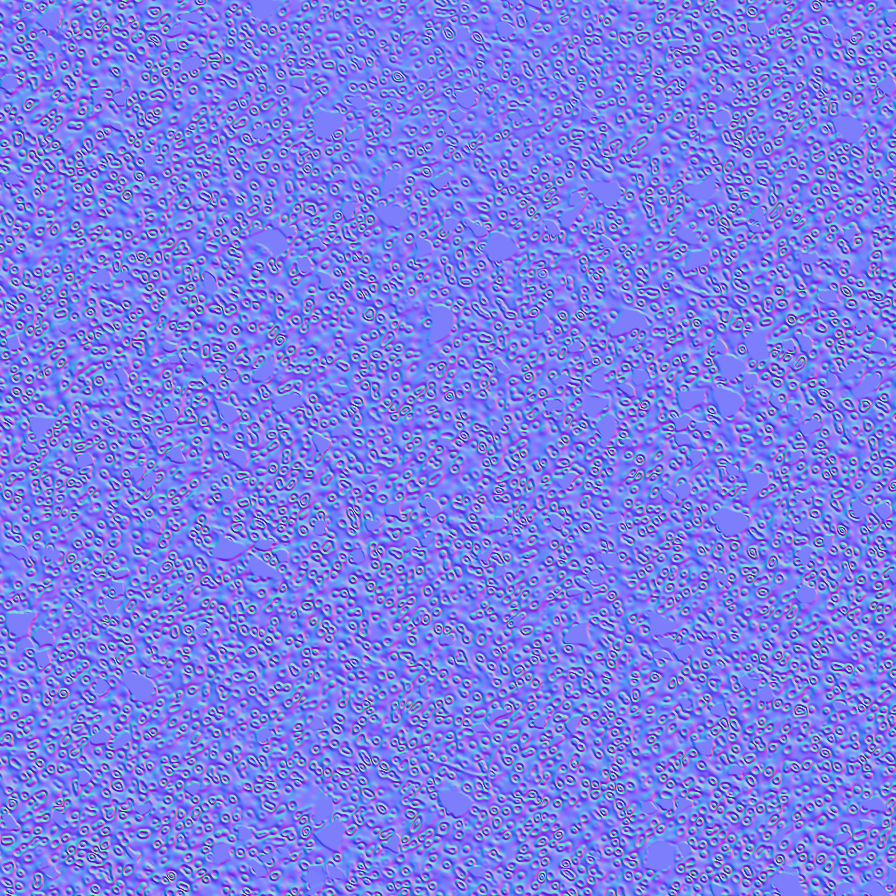
This texture map is drawn by a Shadertoy shader. Its source:

```glsl
#define GRAIN_COUNT vec2(93.0, 98.0)
#define STONE_COUNT vec2(29.0, 32.0)
#define STONE_SHARE 0.055
#define GRAIN_FALLOFF 6.0
#define RIDGE_RATE 8.0
#define RELIEF 0.0036
#define SAMPLE_STEP 0.0009
#define FIBRE_COUNT 8
#define FIBRE_WIDTH 0.0022
#define CALM_CENTRE vec2(0.57, 0.93)

const uint MIXER = 1664525u;

// Integer hash without a preferred direction
vec2 hash2(vec2 p) {
    uvec2 v = uvec2(ivec2(p) + 4096) * MIXER + 1013904223u;
    for (int i = 0; i < 2; i++) {
        v.x += v.y * MIXER;
        v.y += v.x * MIXER;
        v ^= v >> 16u;
    }
    return vec2(v & 65535u) / 65535.0;
}

// Raised and sunk round blobs; the sine turns strong ones into rings
float grains(vec2 p) {
    vec2 base = floor(p);
    float field = 0.0;
    for (int y = -1; y <= 1; y++)
    for (int x = -1; x <= 1; x++) {
        vec2 id = base + vec2(x, y);
        vec2 d = id + hash2(id) - p;
        float weight = 2.0 * hash2(id + 371.0).x - 1.0;
        // The window fades each blob out before the search range ends
        float window = max(1.0 - dot(d, d), 0.0);
        field += weight * window * exp(-(GRAIN_FALLOFF - 1.0) * dot(d, d));
    }
    return 0.5 + 0.5 * sin(RIDGE_RATE * field);
}

// Cellular noise: x = distance gap to the border, y = random value of the cell
vec2 cells(vec2 p) {
    vec2 base = floor(p), owner = base;
    float nearest = 9.0, second = 9.0;
    for (int y = -1; y <= 1; y++)
    for (int x = -1; x <= 1; x++) {
        vec2 id = base + vec2(x, y);
        float d = length(id + 0.1 + 0.8 * hash2(id) - p);
        if (d < nearest) {
            second = nearest;
            nearest = d;
            owner = id;
        } else {
            second = min(second, d);
        }
    }
    return vec2(second - nearest, hash2(owner + 571.0).x);
}

// Flat stones of one size: x = height, y = coverage
vec2 stones(vec2 p, float share) {
    p += 0.1 * sin(p.yx * 4.3 + 1.7 * sin(p * 1.3));
    vec2 cell = cells(p);
    float chosen = step(1.0 - share, cell.y);
    float level = 0.55 + 0.45 * (cell.y - 1.0 + share) / share;
    return vec2(level, chosen * smoothstep(0.1, 0.34, cell.x));
}

// Thin bent strands lying over the grains
float fibres(vec2 uv) {
    float ridge = 0.0;
    for (int i = 0; i < FIBRE_COUNT; i++) {
        vec2 seed = vec2(float(i) * 7.0 + 3.0, 19.0);
        vec2 shape = hash2(seed + 40.0);
        float angle = 2.2 * (shape.x - 0.4);
        vec2 axis = vec2(cos(angle), sin(angle));
        vec2 d = uv - hash2(seed);
        vec2 q = vec2(dot(d, axis), dot(d, vec2(-axis.y, axis.x)));
        q.y += 12.0 * (shape.y - 0.5) * q.x * q.x + 0.002 * sin(q.x * 90.0);
        float reach = 0.04 + 0.04 * shape.y;
        float across = q.y / FIBRE_WIDTH;
        ridge = max(ridge, exp(-across * across)
              * (1.0 - smoothstep(0.6 * reach, reach, abs(q.x))));
    }
    return ridge;
}

float surfaceHeight(vec2 uv) {
    float h = grains(uv * GRAIN_COUNT + 0.3 * sin(uv.yx * 47.0));
    vec2 pebble = stones(uv * STONE_COUNT * 1.7 + 57.0, 1.5 * STONE_SHARE);
    vec2 stone = stones(uv * STONE_COUNT + 13.0, STONE_SHARE);
    h = mix(h, pebble.x, pebble.y);
    h = mix(h, stone.x, stone.y);
    return mix(h, 1.0, 0.85 * fibres(uv));
}

// Slow change of roughness over the canvas
float roughness(vec2 uv) {
    vec2 d = (uv - CALM_CENTRE) * vec2(3.6, 4.4);
    float drift = sin(uv.x * 9.0 + 2.0 * sin(uv.y * 5.0)) * sin(uv.y * 11.0 + 1.0);
    return 1.0 + 0.08 * drift - 0.3 * exp(-dot(d, d));
}

void mainImage(out vec4 fragColor, in vec2 fragCoord) {
    vec2 uv = fragCoord / iResolution.y;
    vec2 e = vec2(SAMPLE_STEP, 0.0);

    // Central differences give the slope, packed as a tangent-space normal
    vec2 slope = vec2(surfaceHeight(uv + e.xy) - surfaceHeight(uv - e.xy),
                      surfaceHeight(uv + e.yx) - surfaceHeight(uv - e.yx));
    slope *= RELIEF * roughness(uv) / (2.0 * SAMPLE_STEP);
    vec3 normal = normalize(vec3(-slope, 1.0));
    fragColor = vec4(0.5 + 0.5 * normal - vec3(0.015, 0.005, 0.01), 1.0);
}
```
